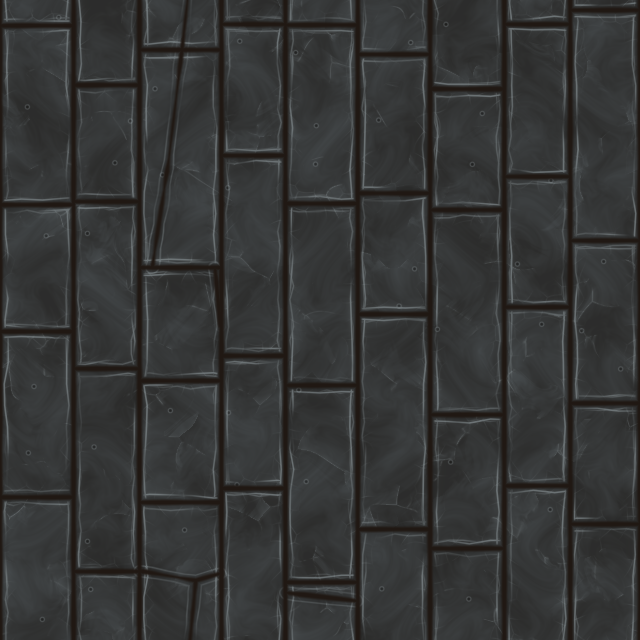
Write a Shadertoy shader that draws this texture.

```glsl
// Dark slate slabs in nine staggered columns, with brown joints, open cracks and chipped pale rims.
// Each column is split by four wrapping joints; rims are jagged 1D noise along every side,
// scratches and facets come from cellular noise, and the mottling from warped layered sines.

const float columnEdge[10] = float[10](0., .115, .218, .346, .446, .559, .672, .788, .891, 1.);

// Heights of the joints of each column, measured from the top
const vec4 joints[9] = vec4[9](
    vec4(.040, .320, .518, .777), vec4(.133, .315, .576, .893), vec4(.078, .418, .595, .785),
    vec4(.038, .243, .556, .763), vec4(.039, .318, .602, .910), vec4(.085, .302, .491, .827),
    vec4(.139, .328, .648, .857), vec4(.038, .276, .480, .759), vec4(.016, .376, .630, .819));

// Open cracks as start and end
const vec4 cracks[8] = vec4[8](
    vec4(.293, 0., .284, .080), vec4(.284, .080, .264, .247), vec4(.264, .247, .238, .417),
    vec4(.336, .420, .345, .510), vec4(.218, .892, .306, .907), vec4(.306, .907, .345, .896),
    vec4(.306, .907, .297, 1.), vec4(.447, .926, .557, .939));

float hash(vec2 p) { return fract(sin(dot(p, vec2(127.1, 311.7))) * 43758.5); }
vec2 hash2(vec2 p) { return vec2(hash(p), hash(p + 37.3)); }

// Straight-segmented 1D noise
float jagged(float x, float seed) {
    float i = floor(x);
    return mix(hash(vec2(i, seed)), hash(vec2(i + 1., seed)), x - i);
}

// Antialiased line of a given half width
float stroke(float d, float halfWidth) {
    float px = 1. / iResolution.y;
    return 1. - smoothstep(halfWidth - px, halfWidth + px, abs(d));
}

// Cellular noise: distance to the cell border and the cell's random value
vec2 cells(vec2 p, float scale) {
    p *= scale;
    vec2 base = floor(p), nearest = vec2(0), nearCell = vec2(0);
    float best = 9., border = 9.;
    for (int i = 0; i < 9; i++) {
        vec2 c = base + vec2(i % 3 - 1, i / 3 - 1);
        vec2 r = c + hash2(mod(c, scale)) - p;
        if (dot(r, r) < best) { best = dot(r, r); nearest = r; nearCell = c; }
    }
    for (int i = 0; i < 25; i++) {
        vec2 c = nearCell + vec2(i % 5 - 2, i / 5 - 2);
        vec2 r = c + hash2(mod(c, scale)) - p;
        if (c != nearCell) border = min(border, dot(.5 * (r + nearest), normalize(r - nearest)));
    }
    return vec2(border / scale, hash(mod(nearCell, scale) + 9.1));
}

// Soft mottling, about -1 to 1
float clouds(vec2 p) {
    float sum = 0., amp = .55;
    for (int i = 0; i < 5; i++) {
        p += .6 * sin(p.yx * 1.3 + vec2(1., 4.));
        sum += amp * sin(p.x) * sin(p.y);
        p = mat2(1.5, 1.1, -1.1, 1.5) * p + 2.3;
        amp *= .65;
    }
    return sum;
}

float segment(vec2 p, vec2 a, vec2 b) {
    vec2 ab = b - a;
    return length(p - a - ab * clamp(dot(p - a, ab) / dot(ab, ab), 0., 1.));
}

void mainImage(out vec4 fragColor, in vec2 fragCoord) {
    vec2 p = fragCoord / iResolution.xy;
    p.y = 1. - p.y;

    // Slab under this point: distances to its left, right, top and bottom
    int col = 0;
    for (int i = 1; i < 9; i++) if (p.x >= columnEdge[i]) col = i;
    vec4 side = vec4(p.x - columnEdge[col], columnEdge[col + 1] - p.x, 1., 1.);
    int row = 0;
    for (int k = 0; k < 4; k++) {
        float above = fract(p.y - joints[col][k]);
        if (above < side.z) { side.z = above; row = k; }
        side.w = min(side.w, 1. - above);
    }
    float seed = hash(vec2(col, row) + 3.7);
    float gap = min(min(side.x, side.y), min(side.z, side.w));

    float crack = 1.;
    for (int i = 0; i < 8; i++) crack = min(crack, segment(p, cracks[i].xy, cracks[i].zw));
    crack += .003 * (jagged(p.y * 45. + p.x * 30., 5.) - .5);

    // Mottled slate, with faceted chips towards the rim
    float mottle = clouds(p * 23. + seed * 40.);
    vec2 bent = p + .006 * sin(p.yx * 61. + 3. * sin(p * 29.));
    vec2 coarse = cells(bent, 15.), fine = cells(p + .004 * sin(p.yx * 90.), 34.);
    float nearRim = 1. - smoothstep(.008, .030, gap);
    float chipped = smoothstep(.15, .6, clouds(p * 31. + 8.));
    float tone = .38 + .58 * mottle + .35 * (seed - .5);
    tone += (fine.y - .5) * .4 * nearRim + (coarse.y - .4) * .6 * chipped;
    vec3 color = mix(vec3(.180, .182, .180), vec3(.248, .262, .268), clamp(tone, -.1, 1.2));

    // Pale rims: two jagged lines along every side, each with a faint glow
    float pale = 0.;
    for (int i = 0; i < 8; i++) {
        int s = i % 4;
        float along = s < 2 ? p.y : p.x, id = seed * 50. + float(i);
        float across = s < 2 ? min(side.z, side.w) : min(side.x, side.y);
        float offset = .0065 + .0065 * jagged(along * (i < 4 ? 30. : 47.), id);
        float strength = (i < 4 ? 1. : .6) * smoothstep(.15, .85, jagged(along * 21., id + 8.));
        float d = side[s] - offset;
        float line = max(stroke(d, .0013), .3 * exp(-abs(d) * 350.));
        pale = max(pale, strength * line * smoothstep(.004, .009, across));
    }
    pale += .35 * stroke(fine.x, .0006) * nearRim * smoothstep(.004, .009, gap) * jagged(p.y * 30. + p.x * 17., 4.);
    pale += chipped * (.5 * stroke(coarse.x, .0007) * jagged(p.x * 27. + p.y * 21., 3.)
        + .13 * step(.5, coarse.y) * exp(-coarse.x * 160.));
    pale += .6 * stroke(crack - .007 - .003 * jagged(p.y * 40., 2.), .0011) * jagged(p.y * 25., 6.);

    // Small ringed pits
    vec2 cell = floor(p * 9.);
    float pit = length(fract(p * 9.) - .15 - .7 * hash2(cell + 21.)) / 9.;
    float hasPit = step(.62, hash(cell + 5.));
    color *= 1. - .3 * hasPit * stroke(pit, .002);
    pale += .45 * hasPit * stroke(pit - .0033, .0007);
    color = mix(color, vec3(.47, .50, .51), min(pale, .9));

    // Brown joints and cracks with a soft dark border
    float opening = min(gap + .0004 * sin(p.x * 70. + p.y * 55.), crack + .0008);
    color *= .9 + .1 * smoothstep(.004, .018, opening);
    color = mix(vec3(.125, .095, .075), color, smoothstep(.0012, .0066, opening));
    fragColor = vec4(color, 1.);
}
```
